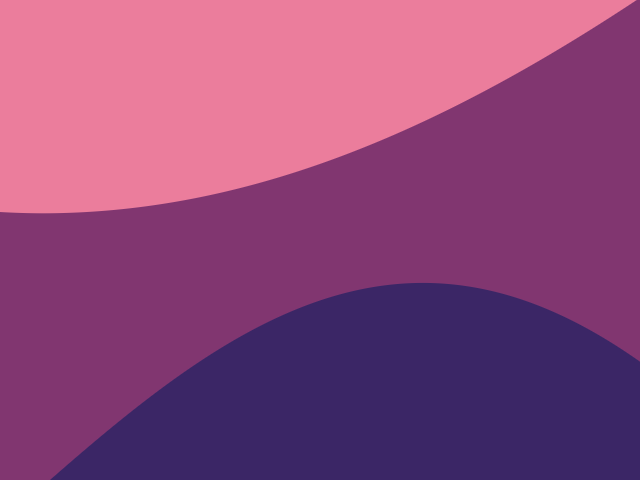
Give the GLSL for this background, as a WebGL 2 fragment shader.

```glsl
#version 300 es
precision highp float;
// Flat background: a pink sweep above and a navy hill below a plum field.

uniform vec2 u_resolution;
out vec4 outColor;

// Lower edge of the pink area: part of a long, shallow cosine wave.
float sweepHeight(float x) {
    return 0.5556 + 1.012 * (1.0 - cos(0.789 * (x - 0.0903)));
}

// Top of the navy hill: a slightly lopsided arch around its crest.
float hillHeight(float x) {
    float d = x - 0.881;
    return 0.4106 - d * d * (0.8145 + 0.0462 * d - 0.1629 * d * d);
}

// Coverage of the positive side, softened over about one pixel.
float coverage(float side) {
    return clamp(0.5 + side / max(length(vec2(dFdx(side), dFdy(side))), 1e-6), 0.0, 1.0);
}

void main() {
    // Both axes are measured in canvas heights.
    vec2 p = gl_FragCoord.xy / u_resolution.y;
    p.x *= (4.0 / 3.0) * u_resolution.y / u_resolution.x;

    vec3 plum = vec3(0.504, 0.212, 0.441);
    vec3 pink = vec3(0.920, 0.490, 0.610);
    vec3 navy = vec3(0.230, 0.150, 0.400);

    // Layers from back to front.
    vec3 color = mix(plum, pink, coverage(p.y - sweepHeight(p.x)));
    color = mix(color, navy, coverage(hillHeight(p.x) - p.y));
    outColor = vec4(color, 1.0);
}
```
